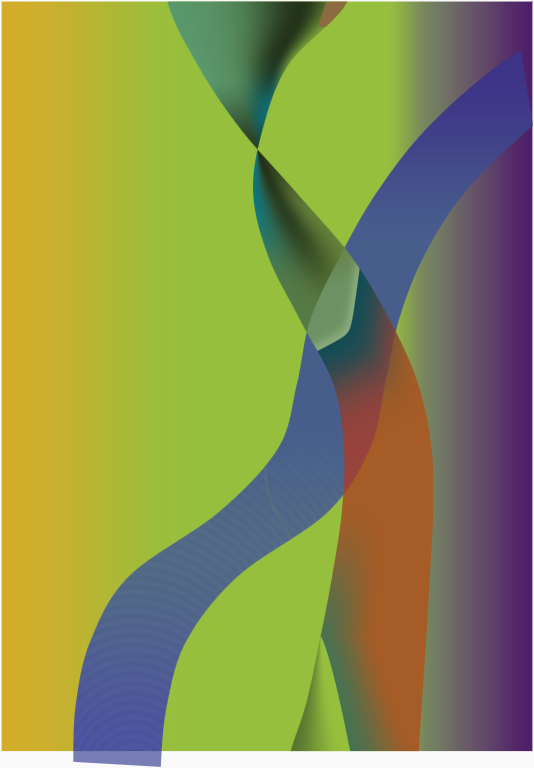
This background is drawn by a WebGL 2 fragment shader. Its source:

```glsl
#version 300 es
precision highp float;
// A blue band and a twisted ribbon cross an upright amber-green-purple gradient.
// Each outline is a spline giving x for a height y; colours blend by s, the
// position across the ribbon (0 left, 1 right), and by height.
uniform vec2 u_resolution;
out vec4 outColor;

// Outline knots, evenly spaced in height from bottom to top
const int SPANS = 12;
const float BAND_LEFT[13] = float[13](.137, .142, .170, .242, .410, .521, .556, .581, .637, .706, .800, .936, 1.12);
const float BAND_RIGHT[13] = float[13](.301, .313, .350, .446, .614, .693, .721, .747, .794, .871, .993, 1.142, 1.31);
const float EDGE_A[13] = float[13](.783, .790, .798, .805, .811, .808, .783, .730, .657, .554, .449, .369, .313);
const float EDGE_B[13] = float[13](.537, .573, .599, .622, .640, .644, .624, .562, .502, .474, .4925, .541, .652);

const vec3 PAPER = vec3(.98, .98, .98);
const vec3 AMBER = vec3(.82, .68, .17);
const vec3 LIME = vec3(.59, .75, .24);
const vec3 GREY_GREEN = vec3(.46, .51, .38);
const vec3 MAUVE = vec3(.40, .33, .41);
const vec3 PURPLE = vec3(.31, .12, .41);
const vec3 INDIGO = vec3(.24, .20, .53);
const vec3 BLUE = vec3(.28, .37, .55);
const vec3 SLATE = vec3(.32, .41, .53);
const vec3 VIOLET_BLUE = vec3(.30, .33, .62);
const vec3 SEA_GREEN = vec3(.35, .60, .43);
const vec3 MOSS = vec3(.33, .48, .28);
const vec3 OLIVE = vec3(.40, .51, .23);
const vec3 TEAL = vec3(.05, .47, .51);
const vec3 DEEP_TEAL = vec3(.08, .30, .33);
const vec3 SHADOW = vec3(.12, .17, .08);
const vec3 PALE_GREEN = vec3(.43, .57, .39);
const vec3 RUST = vec3(.65, .36, .15);
const vec3 RED = vec3(.59, .25, .24);
const float NECK = .805;      // height where the ribbon twists
const float PAGE_BOTTOM = .022;

// Catmull-Rom interpolation through the knots
float spline(float k[13], float y) {
    float t = clamp(y, 0., 1.) * float(SPANS);
    int i = min(int(t), SPANS - 1);
    float f = t - float(i);
    float a = k[max(i - 1, 0)], b = k[i], c = k[i + 1], d = k[min(i + 2, SPANS)];
    return b + .5 * f * (c - a + f * (2. * a - 5. * b + 4. * c - d + f * (3. * (b - c) + d - a)));
}

// Smooth coverage of the region d < 0
float cover(float d) { return clamp(.5 - d / max(fwidth(d), 1e-5), 0., 1.); }

float bell(float x, float width) { return exp(-x * x / (width * width)); }

float smoothMax(float a, float b, float k) {
    return .5 * (a + b + sqrt((a - b) * (a - b) + k * k));
}

vec3 background(float x) {
    vec3 c = mix(AMBER, LIME, smoothstep(.02, .36, x));
    c = mix(c, GREY_GREEN, smoothstep(.72, .81, x));
    c = mix(c, MAUVE, smoothstep(.79, .90, x));
    return mix(c, PURPLE, smoothstep(.87, 1., x));
}

vec3 bandColor(vec2 p) {
    vec3 c = mix(VIOLET_BLUE, SLATE, smoothstep(.02, .26, p.y));
    c = mix(c, BLUE, smoothstep(.30, .46, p.y));
    c = mix(c, INDIGO, smoothstep(.66, .92, p.y));
    // Faint contour rings and one hairline arc
    c += .008 * sin(500. * length(p - vec2(.25, -.05))) * (1. - smoothstep(.3, .5, p.y));
    float u = (.39 - p.y) / .09;
    float arc = bell(p.x - .497 - .05 * u * u, .002) * step(0., u) * step(u, 1.);
    return mix(c, GREY_GREEN, .3 * arc);
}

vec3 upperColor(vec2 p, float s) {
    float h = (p.y - NECK) / (1. - NECK);
    float crease = mix(1., .74, h);
    vec3 c = mix(SEA_GREEN, MOSS, s);
    c = mix(c, SHADOW, .9 * bell(s - crease, .25));
    c = mix(c, LIME, .85 * smoothstep(crease, 1.08, s) * smoothstep(.2, .6, h));
    c = mix(c, SHADOW, .8 * (1. - smoothstep(0., .5, h)));
    c = mix(c, TEAL, .85 * smoothstep(.3, 1., s) * bell(p.y - .855, .042));
    float fold = .612 - .46 * (1. - p.y) - p.x;
    return mix(c, vec3(.55, .42, .25), cover(fold) * step(.965, p.y));
}

vec3 middleColor(vec2 p, float s, float inBand, float cap) {
    vec3 c = mix(mix(MOSS, TEAL, smoothstep(.62, .75, p.y)), OLIVE, smoothstep(0., .75, s));
    c = mix(c, SHADOW, .75 * bell(s - .5, .28) * smoothstep(.57, .72, p.y));
    c = mix(c, SHADOW, .85 * smoothstep(.1, .6, s) * smoothstep(.72, .80, p.y));
    c = mix(c, PALE_GREEN, inBand * (1. - .6 * smoothstep(.62, .69, p.y)));
    return c + .1 * inBand * bell(cap, .012);
}

vec3 lowerColor(vec2 p, float s, float inBand, float cap, float leftEdge) {
    float shifted = s - 3. * max(.17 - p.y, 0.);
    float green = (1. - smoothstep(0., .55, shifted)) * (1. - smoothstep(.14, .36, p.y));
    vec3 c = mix(RUST, vec3(.27, .45, .32), green);
    c = mix(c, RED, .9 * inBand);
    c = mix(c, DEEP_TEAL, bell(max(cap, 0.), .07));
    // Lime leaf at the foot of the ribbon
    float u = max((.173 - p.y) / .152, 0.);
    float leaf = .599 + .057 * pow(u, .75);
    float across = (p.x - leftEdge) / max(leaf - leftEdge, .001);
    vec3 leafColor = mix(vec3(.35, .46, .19), LIME, smoothstep(0., .9, across + .4 * (1. - u)));
    return mix(c, leafColor, cover(p.x - leaf) * step(.001, u));
}

void main() {
    vec2 p = gl_FragCoord.xy / u_resolution;
    float page = cover(max(max(.003 - p.x, p.x - .997), max(PAGE_BOTTOM - p.y, p.y - .998)));
    vec3 color = mix(PAPER, background(p.x), page);

    // Band, cut square at both ends
    float sides = max(spline(BAND_LEFT, p.y) - p.x, p.x - spline(BAND_RIGHT, p.y));
    float ends = max(p.x - .976 - .236 * (.932 - p.y), .008 - .04 * (p.x - .137) - p.y);
    float inBand = cover(sides) * cover(ends);
    vec3 band = mix(mix(PAPER, VIOLET_BLUE, .75), bandColor(p), page);
    color = mix(color, band, inBand);

    // Twisted ribbon: its two edges swap sides at the neck
    float a = spline(EDGE_A, p.y), b = spline(EDGE_B, p.y);
    float left = min(a, b), right = max(a, b);
    float s = clamp((p.x - left) / max(right - left, .001), 0., 1.);
    float cap = smoothMax(p.x - .674 + .187 * (.651 - p.y), .544 + .348 * (p.x - .599) - p.y, .012);
    vec3 ribbon = mix(lowerColor(p, s, inBand, cap, left), middleColor(p, s, inBand, cap), cover(cap));
    ribbon = mix(ribbon, upperColor(p, s), smoothstep(NECK - .006, NECK + .006, p.y));
    color = mix(color, ribbon, cover(left - p.x) * cover(p.x - right) * page);

    outColor = vec4(color, 1.);
}
```
